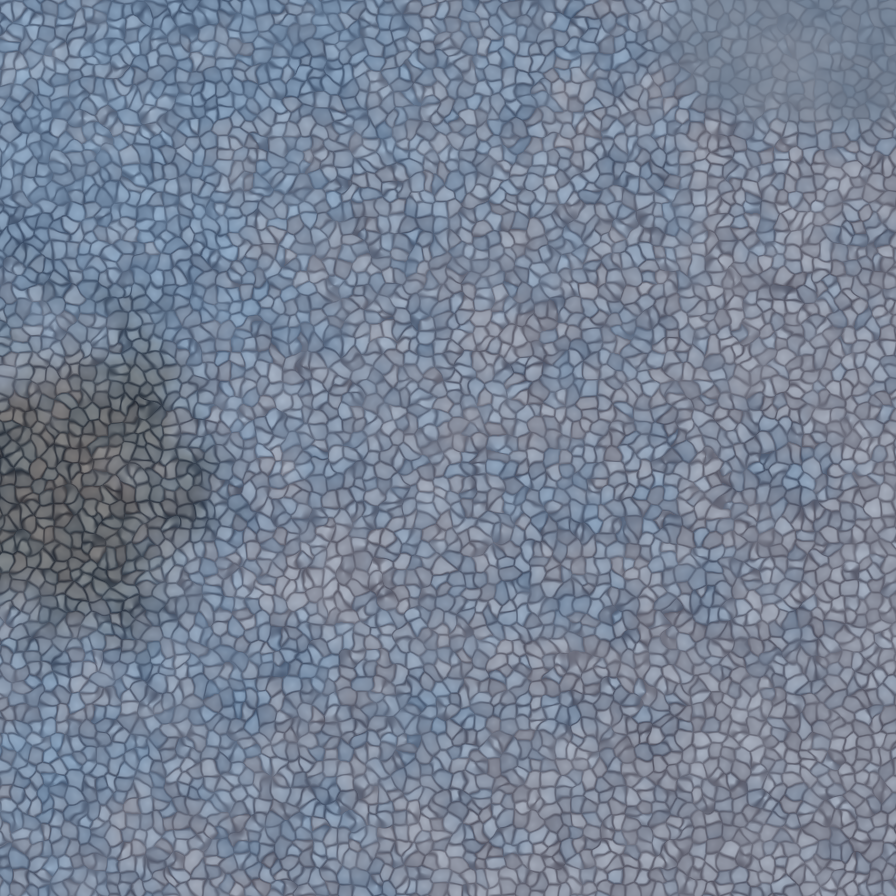
Write a Shadertoy shader that draws this texture.

```glsl
// Dense carpet of small blue-grey pebbles with soft dark gaps between them.
// Each pebble is a stretched, randomly turned Voronoi cell; broad noise tints
// the field, with a brown stain at the left and a worn patch at the top right.

#define GRAINS 66.0                      // pebbles across the canvas
#define STRETCH 1.4                      // pebble length over width
#define GAP_WIDTH 0.34                   // softness of the gaps, in cells
#define GRAIN_VARIETY 0.34               // brightness spread between pebbles
#define GAP_COLOUR vec3(0.265, 0.300, 0.380)
#define GRAIN_COLOUR vec3(0.610, 0.675, 0.755)
#define WARM_TINT vec3(0.025, -0.012, -0.035)
#define BLUE_TINT vec3(-0.035, 0.002, 0.028)
#define STAIN_COLOUR vec3(0.86, 0.76, 0.67)
#define WORN_COLOUR vec3(0.455, 0.500, 0.565)

float hash(vec2 p) {
    return fract(sin(dot(p, vec2(127.1, 311.7))) * 43758.5453);
}

float valueNoise(vec2 p) {
    vec2 cell = floor(p), f = fract(p);
    f = f * f * (3.0 - 2.0 * f);
    float low = mix(hash(cell), hash(cell + vec2(1, 0)), f.x);
    float high = mix(hash(cell + vec2(0, 1)), hash(cell + vec2(1, 1)), f.x);
    return mix(low, high, f.y);
}

float fbm(vec2 p) {
    float sum = 0.0, weight = 0.5;
    for (int i = 0; i < 4; i++) {
        sum += weight * valueNoise(p);
        p = p * 2.03 + vec2(17.3, 9.1);
        weight *= 0.5;
    }
    return sum / 0.9375;
}

// Returns nearest distance, distance to the border, and two random pebble values.
vec4 pebbles(vec2 p) {
    vec2 home = floor(p), winner = home;
    float nearest = 9.0, second = 9.0;
    for (int y = -2; y <= 2; y++) {
        for (int x = -2; x <= 2; x++) {
            vec2 cell = home + vec2(x, y);
            vec2 jitter = vec2(hash(cell), hash(cell + 41.7));
            vec2 d = p - cell - mix(vec2(0.5), jitter, 0.85);
            float angle = 6.2832 * hash(cell + 83.2);
            float c = cos(angle), s = sin(angle);
            d = vec2(c * d.x + s * d.y, c * d.y - s * d.x);
            float dist = length(d * vec2(inversesqrt(STRETCH), sqrt(STRETCH)));
            if (dist < nearest) {
                second = nearest;
                nearest = dist;
                winner = cell;
            } else {
                second = min(second, dist);
            }
        }
    }
    return vec4(nearest, second - nearest, hash(winner + 5.3), hash(winner + 29.9));
}

void mainImage(out vec4 fragColor, in vec2 fragCoord) {
    vec2 uv = fragCoord / iResolution.y;

    // Pebbles, with a slight warp to break up straight borders
    vec2 p = uv * GRAINS;
    p += 0.35 * (vec2(valueNoise(p * 1.3), valueNoise(p * 1.3 + 57.0)) - 0.5);
    vec4 pebble = pebbles(p);

    // Broad masks for stain, wear and tint
    float broad = fbm(uv * 5.0 + 3.0);
    float clumps = fbm(uv * 19.0 + 11.0);
    float ragged = 0.8 * (broad - 0.5) + 0.7 * (clumps - 0.5);
    float stainDist = length((uv - vec2(0.04, 0.47)) / vec2(0.21, 0.19));
    float stain = 1.0 - smoothstep(0.25, 1.15, stainDist + ragged);
    float wornDist = length((uv - vec2(0.92, 0.97)) / vec2(0.20, 0.13));
    float worn = 1.0 - smoothstep(0.65, 1.15, wornDist + 0.6 * ragged);
    float warmth = 0.25 + 0.55 * (uv.x - uv.y) + 1.0 * (broad - 0.5);
    warmth = clamp(warmth + 0.9 * (clumps - 0.5) + 0.35, 0.0, 1.0);

    // Light on each pebble and shade in the gaps
    float cover = smoothstep(-0.04, GAP_WIDTH, pebble.y);
    float light = 0.86 + GRAIN_VARIETY * (pebble.z - 0.5) - 0.22 * pebble.x;
    float gapLight = 0.08 + 0.3 * valueNoise(uv * GRAINS * 0.8 + 7.0);
    float tone = mix(gapLight, light, cover);
    tone += 0.22 * (clumps - 0.5) + 0.12 * (broad - 0.5);
    tone += 0.06 * (valueNoise(uv * GRAINS * 2.5) - 0.5);

    // Colour
    vec3 colour = mix(GAP_COLOUR, GRAIN_COLOUR, tone);
    float tint = clamp(warmth + 0.5 * (pebble.w - 0.5), 0.0, 1.0);
    colour += mix(BLUE_TINT, WARM_TINT, tint);
    colour *= mix(vec3(1.0), STAIN_COLOUR, stain);
    colour -= 0.07 * stain * (1.0 - cover);
    vec3 wornColour = WORN_COLOUR + 0.10 * (clumps - 0.5);
    colour = mix(colour, wornColour, 0.65 * worn);

    fragColor = vec4(clamp(colour, 0.0, 1.0), 1.0);
}
```
